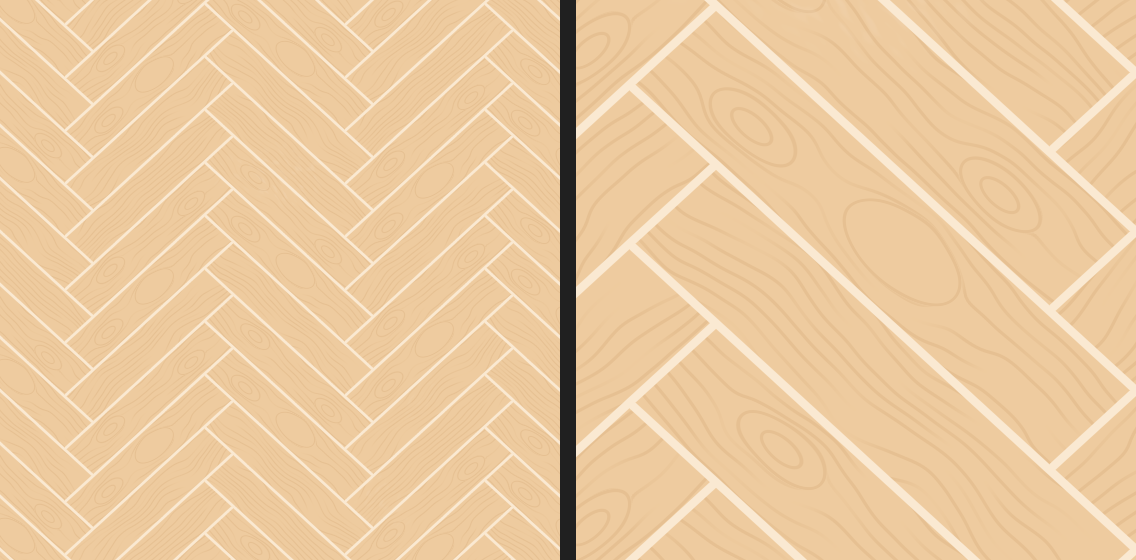
Left, the full canvas; right, a detail of the centre.
Write a Shadertoy shader that draws this pattern.

```glsl
// Pale wooden herringbone floor with light joints, wavy grain and oval knots.

// Layout, in canvas units
const float COLUMN = 0.25;              // width of one column of planks
const float PITCH = 0.09462;            // vertical step between planks
const float SLOPE = 0.917;              // rise over run of the long edges
const vec2 ORIGIN = vec2(0.3651, 0.0999);
const float JOINT_HALF = 0.0025;
const float GRAIN_HALF = 0.00095;
const float GRAIN_LINES = 7.5;          // grain lines across one plank
const float GRAIN_STRENGTH = 0.62;
const float WEAR = 0.3;

// Colours
const vec3 WOOD = vec3(0.934, 0.796, 0.622);
const vec3 GRAIN = vec3(0.880, 0.725, 0.540);
const vec3 JOINT = vec3(0.982, 0.914, 0.822);
const vec3 WORN = vec3(0.945, 0.845, 0.725);

vec2 hash2(vec2 p) {
    vec3 a = fract(p.xyx * vec3(0.1031, 0.1030, 0.0973));
    a += dot(a, a.yzx + 33.33);
    return fract((a.xx + a.yz) * a.zy) * 2.0 - 1.0;
}

float gradientNoise(vec2 p) {
    vec2 i = floor(p), f = p - i;
    vec2 u = f * f * f * (f * (f * 6.0 - 15.0) + 10.0);
    vec2 o = vec2(1.0, 0.0);
    float low = mix(dot(hash2(i), f), dot(hash2(i + o), f - o), u.x);
    float high = mix(dot(hash2(i + o.yx), f - o.yx), dot(hash2(i + 1.0), f - 1.0), u.x);
    return mix(low, high, u.y);
}

// Height of the zigzag seam that starts column n, as an x position
float seam(float n, float y) {
    float phase = (y - ORIGIN.y - mod(n, 2.0) * SLOPE * COLUMN) / PITCH;
    float wave = 1.0 - abs(2.0 * fract(phase) - 1.0);
    return ORIGIN.x + n * COLUMN + wave * 0.5 * PITCH / SLOPE;
}

float stroke(float d, float halfWidth, float px) {
    return 1.0 - smoothstep(halfWidth - 0.7 * px, halfWidth + 0.7 * px, d);
}

// Grain ink at q: x along the plank, y across it, in plank widths
float grainInk(vec2 q, float len, float motif, float width, float px) {
    bool bigKnot = motif == 0.0 || motif == 4.0;
    bool smallKnots = motif == 3.0 || motif == 6.0;
    float seed = bigKnot ? 0.0 : smallKnots ? 3.0 : motif;
    vec2 shift = vec2(seed * 17.3, seed * 9.1);
    float wobble = gradientNoise(q * vec2(0.85, 1.4) + shift);
    float amount = bigKnot || smallKnots ? 0.16 : 0.38;
    float field = q.y + amount * wobble + 0.03 * gradientNoise(q * vec2(2.5, 4.0) + shift);
    float outside = 1.0, ring = 1.0;

    // Grain flows around each knot like a stream around a stone
    if (bigKnot || smallKnots) {
        for (int i = 0; i < 2; i++) {
            bool large = bigKnot && i == 0;
            float along = bigKnot ? (large ? 0.54 : 0.20) : (i == 0 ? 0.24 : 0.79);
            vec2 centre = vec2(along * len, large ? 0.49 : 0.42 + 0.14 * float(i));
            vec2 radius = large ? vec2(0.60, 0.30) : vec2(0.43, 0.20);
            vec2 z = (q - centre) / radius;
            float rho = length(z) * (1.0 + 0.22 * gradientNoise(q * 1.7 + shift + 5.0));
            float toDistance = length(z) / max(length(z / radius), 0.001);
            ring = min(ring, abs(rho - 1.0) * toDistance);
            if (!large) ring = min(ring, abs(rho - 0.48) * toDistance);
            outside *= smoothstep(0.98, 1.12, rho);
            field -= (q.y - centre.y) / max(rho * rho, 1.0);
        }
    }

    float h = field * GRAIN_LINES + seed * 0.37;
    float slope = max(length(vec2(dFdx(h), dFdy(h))) / px, 1.0);
    float lines = stroke(abs(fract(h) - 0.5) / slope, GRAIN_HALF, px);
    float fade = gradientNoise(vec2(q.x * 0.9, floor(h) * 3.7) + shift);
    lines *= outside * smoothstep(-0.32, 0.08, fade);
    return max(lines, stroke(ring * width, GRAIN_HALF, px));
}

void mainImage(out vec4 fragColor, in vec2 fragCoord) {
    float px = 1.0 / iResolution.y;
    vec2 p = fragCoord * px;
    p.y = 1.0 - p.y;

    // Column, its direction (1 falling, -1 rising) and local position
    float n = floor((p.x - ORIGIN.x) / COLUMN);
    if (p.x < seam(n, p.y)) n -= 1.0;
    float odd = mod(n, 2.0);
    float dir = 1.0 - 2.0 * odd;
    vec2 local = p - ORIGIN - vec2(n, odd * SLOPE) * COLUMN;
    local.y /= SLOPE;

    // Plank row, then physical lengths along and across the plank
    float rowStep = PITCH / SLOPE;
    float across = local.y - dir * local.x;
    float row = floor(across / rowStep);
    float along = dir * (local.y + dir * local.x - (row + 1.0 - odd) * rowStep);
    float scale = 0.5 * sqrt(1.0 + SLOPE * SLOPE);
    vec2 size = vec2(2.0 * COLUMN, rowStep) * scale;
    vec2 plank = vec2(along, across - row * rowStep) * scale;

    // Seven plank designs cycle down each column
    float motif = mod(row + 2.0 + n, 7.0);
    float ink = grainInk(plank / size.y, size.x / size.y, motif, size.y, px);
    vec3 colour = mix(WOOD, GRAIN, ink * GRAIN_STRENGTH);

    // Sparse pale scuffs
    float patches = smoothstep(0.28, 0.55, gradientNoise(p * 5.0 + 3.0));
    float streaks = smoothstep(0.0, 0.4, gradientNoise(plank * vec2(60.0, 190.0) + n * 7.0));
    colour = mix(colour, WORN, WEAR * patches * streaks);

    // Joints
    vec2 edge = min(plank, size - plank);
    colour = mix(colour, JOINT, stroke(min(edge.x, edge.y), JOINT_HALF, px));
    fragColor = vec4(colour, 1.0);
}
```
